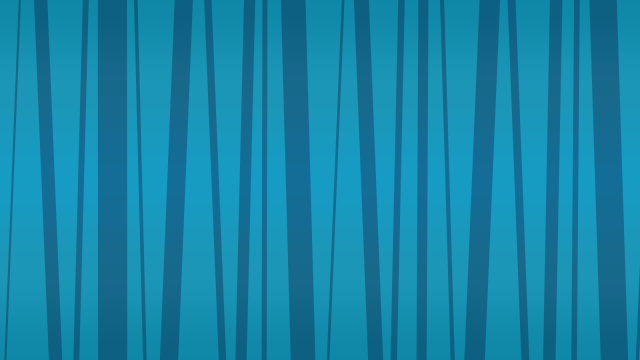
Reproduce this background procedurally as a Shadertoy shader.

```glsl
const int STRIPE_COUNT = 32;

// Evenly spread pseudo-random value in 0..1
float spread(float index, float stride) {
    return fract(index * stride);
}

// Sideways drift of a stripe from the top edge to the bottom edge
float stripeLean(float index) {
    return 0.043 * sin(2.5 * index - 1.2);
}

// Thin and broad stripes take turns
float stripeWidth(float index) {
    float size = spread(index, 0.309017);
    float thin = mix(0.006, 0.023, size);
    float broad = mix(0.028, 0.088, pow(size, 1.6));
    return mod(index, 2.0) < 0.5 ? thin : broad;
}

// Antialiased band around a centre line
float band(float x, float centre, float width, float pixel) {
    return clamp(0.5 + (0.5 * width - abs(x - centre)) / pixel, 0.0, 1.0);
}

// Coverage of all stripes, laid out left to right without crossing
float stripes(vec2 p, float pixel) {
    float edge = 0.013;
    float previousLean = stripeLean(0.0);
    float coverage = 0.0;
    for (int i = 0; i < STRIPE_COUNT; i++) {
        float index = float(i);
        float lean = stripeLean(index);
        float width = stripeWidth(index);
        float gap = mix(0.019, 0.042, spread(index, 0.7549));
        edge += gap + 0.5 * abs(lean - previousLean);
        float centre = edge + 0.5 * width + lean * (0.5 - p.y);
        coverage = max(coverage, band(p.x, centre, width, pixel));
        edge += width;
        previousLean = lean;
    }
    return coverage;
}

// Vertical gradient: bright blue middle, muted teal, deeper rims
vec3 backdrop(float y) {
    const vec3 rim = vec3(0.060, 0.535, 0.655);
    const vec3 teal = vec3(0.108, 0.588, 0.715);
    const vec3 middle = vec3(0.088, 0.610, 0.765);
    float offset = abs(y - 0.5) * 2.0;
    vec3 inner = mix(middle, teal, smoothstep(0.0, 0.5, offset));
    return mix(inner, rim, smoothstep(0.5, 1.0, offset));
}

void mainImage(out vec4 fragColor, in vec2 fragCoord) {
    const vec3 stripeTint = vec3(0.85, 0.70, 0.77);
    vec2 p = fragCoord / iResolution.y;
    float coverage = stripes(p, 1.0 / iResolution.y);
    vec3 color = backdrop(p.y) * mix(vec3(1.0), stripeTint, coverage);
    fragColor = vec4(color, 1.0);
}
```
